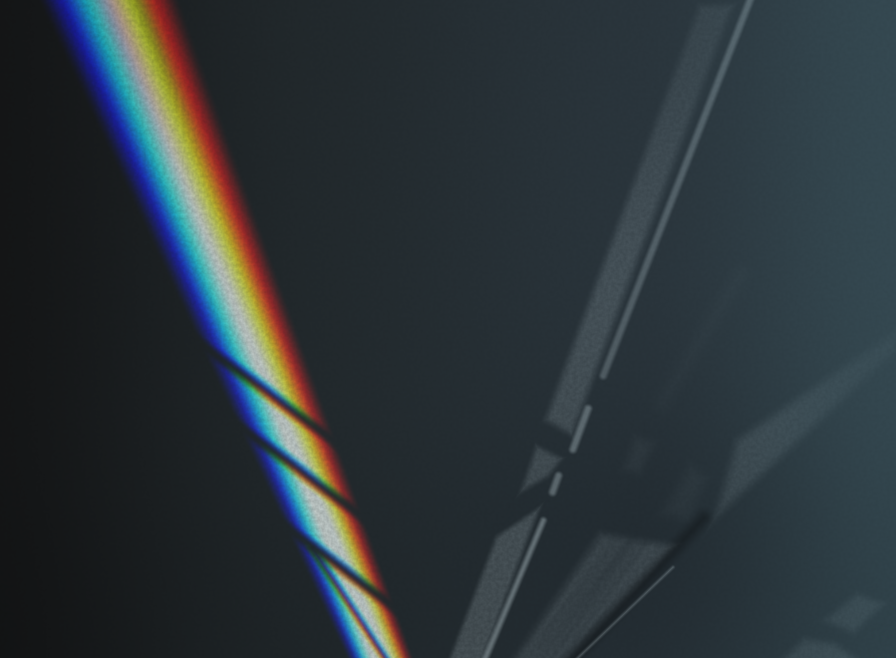
A WebGL 2 fragment shader for this background:

```glsl
#version 300 es
precision highp float;
// Dark slate backdrop with a broken prismatic light beam and faint grey glass reflections.

uniform vec2 u_resolution;
out vec4 fragColor;

const float ASPECT = 1.362;
const vec3 GLASS = vec3(0.95, 1.0, 1.0);

vec2 hashGradient(vec2 cell) {
  vec3 q = fract(cell.xyx * vec3(0.1031, 0.1030, 0.0973));
  q += dot(q, q.yzx + 33.33);
  float angle = 6.2832 * fract((q.x + q.y) * q.z);
  return vec2(cos(angle), sin(angle));
}

float gradientNoise(vec2 p) {
  vec2 i = floor(p), f = fract(p);
  vec2 u = f * f * f * (f * (f * 6.0 - 15.0) + 10.0);
  vec2 e = vec2(1.0, 0.0);
  float low = mix(dot(hashGradient(i), f), dot(hashGradient(i + e.xy), f - e.xy), u.x);
  float high = mix(dot(hashGradient(i + e.yx), f - e.yx), dot(hashGradient(i + e.xx), f - e.xx), u.x);
  return mix(low, high, u.y);
}

// Soft mask that is 1 where the distance is negative
float inside(float dist, float soft) {
  return 1.0 - smoothstep(-soft, soft, dist);
}

float segmentDistance(vec2 p, vec2 a, vec2 b) {
  vec2 pa = p - a, ba = b - a;
  return length(pa - ba * clamp(dot(pa, ba) / dot(ba, ba), 0.0, 1.0));
}

float streak(vec2 p, vec2 a, vec2 b, float halfWidth, float soft) {
  return inside(segmentDistance(p, a, b) - halfWidth, soft);
}

float edgeDistance(vec2 p, vec2 a, vec2 b) {
  vec2 d = normalize(b - a), q = p - a;
  return d.x * q.y - d.y * q.x;
}

// Convex pane, corners in clockwise order
float pane(vec2 p, vec2 a, vec2 b, vec2 c, vec2 d, float soft) {
  float dist = max(max(edgeDistance(p, a, b), edgeDistance(p, b, c)),
                   max(edgeDistance(p, c, d), edgeDistance(p, d, a)));
  return inside(dist, soft);
}

vec3 backdrop(vec2 p) {
  float x = p.x / ASPECT;
  vec3 c = mix(vec3(0.075, 0.08, 0.083), vec3(0.127, 0.153, 0.165), smoothstep(-0.05, 0.36, x));
  c = mix(c, vec3(0.165, 0.208, 0.236), smoothstep(0.25, 0.78, x));
  c = mix(c, vec3(0.205, 0.282, 0.315), smoothstep(0.7, 1.02, x));
  vec2 hollow = (p - vec2(1.0, 0.2)) / vec2(0.3, 0.25);
  c *= 1.0 - 0.13 * exp(-dot(hollow, hollow));
  return c * mix(0.92, 1.0, smoothstep(0.0, 0.4, p.y));
}

// One colour channel of the beam, displaced sideways by its refraction
float beamChannel(vec2 p, float shift) {
  float soft = mix(0.011, 0.026, p.y);
  float spread = mix(0.010, 0.034, p.y);
  float left = 0.537 - 0.455 * p.y + spread * (1.0 + shift);
  float right = 0.619 - 0.37 * p.y - spread * (1.0 - shift);
  float light = smoothstep(-soft, soft, p.x - left) * inside(p.x - right, soft);
  vec2 q = p - vec2(0.35 * spread * shift, 0.0);
  float slant = 1.0 - q.y - 0.79 * q.x;
  for (int i = 0; i < 3; i++) {
    float k = float(i);
    float cut = 0.275 + 0.08 * k + 0.009 * k * (k - 1.0);
    light *= 1.0 - 0.95 * inside(abs(slant - cut) - 0.009, 0.008);
  }
  return light * (1.0 - 0.85 * streak(q, vec2(0.475, 0.167), vec2(0.588, -0.005), 0.004, 0.005));
}

vec3 prismBeam(vec2 p) {
  vec3 light = vec3(beamChannel(p, 1.0), beamChannel(p, 0.0), beamChannel(p, -1.0));
  // Pink and green bands that fade down the beam
  float across = (p.x - 0.529 + 0.455 * p.y) / (0.093 + 0.085 * p.y);
  float pink = exp(-pow((across - 0.5) / 0.13, 2.0));
  float green = exp(-pow((across - 0.77) / 0.09, 2.0));
  light *= 1.0 - smoothstep(0.68, 1.0, p.y) * (pink * vec3(0.05, 0.25, 0.12) + green * vec3(0.3, 0.05, 0.2));
  return light * vec3(0.57, 0.58, 0.56);
}

float glassPanes(vec2 p) {
  float glow = 0.11 * mix(1.0, 0.45, smoothstep(0.5, 1.0, p.y))
    * pane(p, vec2(1.064, 0.991), vec2(1.113, 0.991), vec2(0.869, 0.34), vec2(0.83, 0.362), 0.009);
  glow += 0.11 * pane(p, vec2(0.816, 0.321), vec2(0.853, 0.303), vec2(0.833, 0.277), vec2(0.793, 0.254), 0.007);
  glow += 0.13 * pane(p, vec2(0.755, 0.184), vec2(0.819, 0.227), vec2(0.73, -0.01), vec2(0.681, -0.01), 0.006);
  // Broad wedges on the right
  glow += 0.075 * mix(1.0, 0.3, smoothstep(1.12, 1.36, p.x))
    * pane(p, vec2(1.121, 0.33), vec2(1.362, 0.495), vec2(1.362, 0.468), vec2(1.089, 0.216), 0.012);
  float ribs = 0.85 + 0.5 * gradientNoise(vec2((p.x - 0.75 * p.y) * 70.0, p.y * 3.0));
  glow += 0.095 * ribs * pane(p, vec2(0.913, 0.188), vec2(1.023, 0.17), vec2(0.851, -0.01), vec2(0.777, -0.01), 0.011);
  // Ghost reflections
  glow += 0.03 * pane(p, vec2(0.966, 0.335), vec2(0.993, 0.326), vec2(0.972, 0.282), vec2(0.949, 0.287), 0.012);
  glow += 0.025 * pane(p, vec2(1.05, 0.291), vec2(1.073, 0.273), vec2(1.046, 0.211), vec2(1.007, 0.22), 0.014);
  glow += 0.05 * pane(p, vec2(1.303, 0.096), vec2(1.342, 0.082), vec2(1.298, 0.039), vec2(1.255, 0.057), 0.01);
  glow += 0.06 * pane(p, vec2(1.223, 0.028), vec2(1.268, 0.021), vec2(1.312, -0.01), vec2(1.184, -0.01), 0.01);
  return glow + 0.018 * streak(p, vec2(1.126, 0.583), vec2(1.007, 0.388), 0.006, 0.02);
}

float glassEdges(vec2 p) {
  float glow = 0.16 * streak(p, vec2(1.144, 1.01), vec2(0.917, 0.429), 0.005, 0.004);
  glow += 0.22 * streak(p, vec2(0.894, 0.379), vec2(0.871, 0.317), 0.005, 0.004);
  glow += 0.22 * streak(p, vec2(0.849, 0.277), vec2(0.84, 0.252), 0.005, 0.004);
  glow += 0.26 * streak(p, vec2(0.826, 0.209), vec2(0.734, -0.01), 0.004, 0.004);
  return glow + 0.2 * streak(p, vec2(1.023, 0.138), vec2(0.872, -0.006), 0.0015, 0.003);
}

void main() {
  vec2 p = gl_FragCoord.xy / u_resolution * vec2(ASPECT, 1.0);
  float grain = gradientNoise(p * 170.0) + 0.5 * gradientNoise(p * 330.0);
  vec3 color = backdrop(p);
  color *= 1.0 - 0.3 * streak(p, vec2(1.07, 0.213), vec2(0.863, -0.01), 0.008, 0.012);
  color += GLASS * (glassPanes(p) * (1.0 + 0.2 * grain) + glassEdges(p));
  color += prismBeam(p) * (1.0 + 0.1 * grain);
  fragColor = vec4(color * (1.0 + 0.03 * grain), 1.0);
}
```
